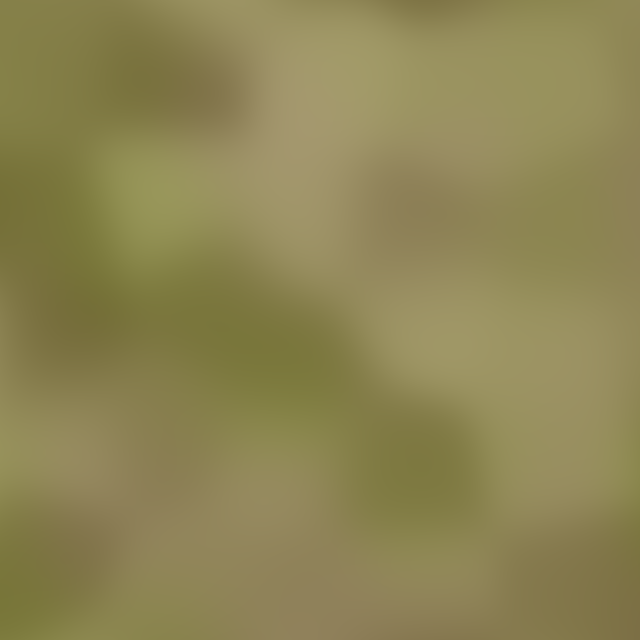
A Shadertoy shader for this texture:

```glsl
#define CELLS 5.2
#define JITTER 0.6
#define FALLOFF 3.5
#define TINT_CELLS 4.3
#define DARK_OLIVE vec3(0.430, 0.395, 0.200)
#define PALE_OLIVE vec3(0.650, 0.620, 0.425)
#define TINT_SHIFT vec3(0.030, -0.030, 0.075)

// Three random values per cell: xy place the blob, z is its brightness
vec3 hash3(vec2 cell) {
    vec3 p = fract(vec3(cell.xyx) * vec3(0.1031, 0.1030, 0.0973));
    p += dot(p, p.yxz + 33.33);
    return fract((p.xxy + p.yzz) * p.zyx);
}

// Weighted mean of soft blobs on a jittered grid
float blobNoise(vec2 p) {
    vec2 base = floor(p);
    float sum = 0.0;
    float total = 0.0;
    for (int y = -2; y <= 2; y++) {
        for (int x = -2; x <= 2; x++) {
            vec2 cell = base + vec2(x, y);
            vec3 rnd = hash3(cell + 57.0);
            vec2 d = p - cell - 0.5 - JITTER * (rnd.xy - 0.5);
            float weight = exp(-FALLOFF * dot(d, d));
            sum += weight * rnd.z;
            total += weight;
        }
    }
    return sum / total;
}

void mainImage(out vec4 fragColor, in vec2 fragCoord) {
    vec2 uv = fragCoord / iResolution.y;

    // Light and dark patches
    float shade = blobNoise(uv * CELLS);
    vec3 color = mix(DARK_OLIVE, PALE_OLIVE, shade);

    // Drift between greenish and brownish olive
    float tint = blobNoise(uv * TINT_CELLS + 31.7) - 0.5;
    color += TINT_SHIFT * tint;

    fragColor = vec4(color, 1.0);
}
```
